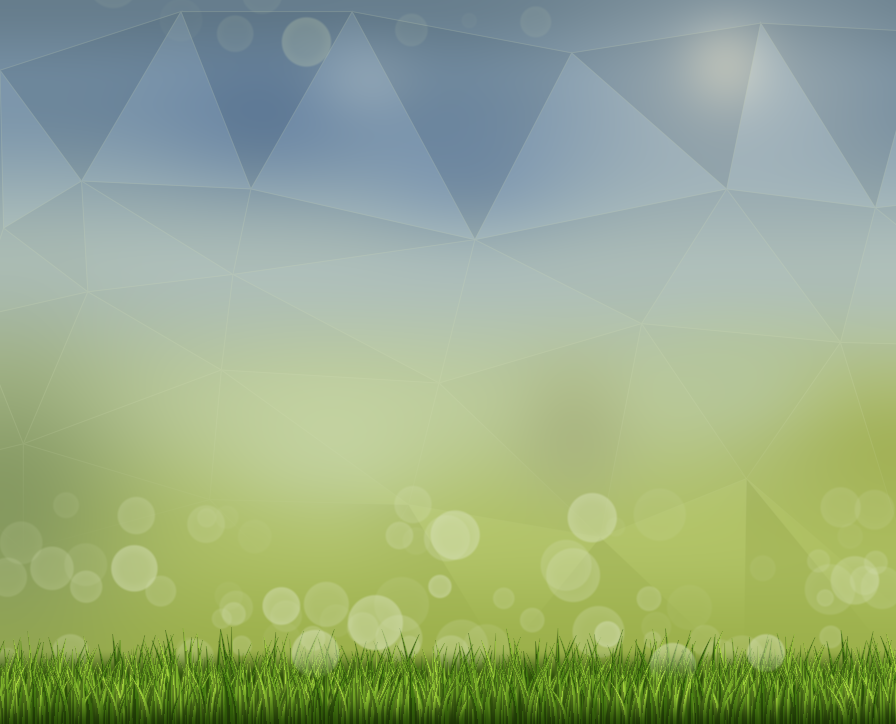
Reproduce this background procedurally as a Shadertoy shader.

```glsl
#define COLUMNS 7
#define FACET_TONE 0.03
#define SEAM_OPACITY 0.17
#define BOKEH_COUNT 70
#define BOKEH_OPACITY 0.24
#define DISC_OPACITY 0.5
#define GRASS_LAYERS 9
#define BLADE_SPACING 0.011
#define BLADE_WIDTH 0.0042
#define GRASS_HEIGHT 0.122

const vec3 PALE = vec3(.84, .88, .72);
float aspect, px;
vec2 uv, p;

float hash(float n) { return fract(sin(n * 127.1 + 3.7) * 4375.85); }

float cross2(vec2 a, vec2 b) { return a.x * b.y - a.y * b.x; }

float edge(vec2 a, vec2 b) { return cross2(p - a, normalize(b - a)); }

// Signed distance, negative inside
float triangle(vec2 a, vec2 b, vec2 c) {
  float side = sign(cross2(b - a, c - a));
  return max(max(side * edge(a, b), side * edge(b, c)), side * edge(c, a));
}

// One strip of triangles: mesh.x holds the tone, mesh.y the seams
void addStrip(inout vec2 mesh, vec2 upper[COLUMNS], vec2 lower[COLUMNS], float tone, int turned) {
  vec2 scale = vec2(aspect, 1);
  for (int i = 0; i < COLUMNS - 1; i++) {
    vec2 a = upper[i] * scale, b = upper[i + 1] * scale;
    vec2 c = lower[i] * scale, d = lower[i + 1] * scale;
    bool flip = i == turned;
    float rising = triangle(flip ? b : a, c, d);
    float falling = triangle(a, b, flip ? c : d);
    mesh.x += tone * (smoothstep(-px, px, falling) - smoothstep(-px, px, rising));
    float seam = min(abs(rising), abs(falling));
    mesh.y = max(mesh.y, 1. - smoothstep(0., 1.1 * px, seam));
  }
}

// Soft patch: area holds center and size
void glow(inout vec3 color, vec4 area, vec3 tint, float strength) {
  vec2 q = (uv - area.xy) / area.zw;
  color = mix(color, tint, strength * exp(-dot(q, q)));
}

float disc(vec2 center, float radius) {
  float d = length(p - center);
  float rim = .78 + .22 * smoothstep(.5, 1., d / radius);
  return rim * (1. - smoothstep(-1.5 * px, 1.5 * px, d - radius));
}

vec3 softSky() {
  float y = uv.y;
  vec3 color = mix(vec3(.61, .69, .29), vec3(.68, .75, .39), smoothstep(.08, .27, y));
  color = mix(color, vec3(.73, .79, .6), smoothstep(.25, .46, y));
  color = mix(color, vec3(.68, .745, .725), smoothstep(.43, .63, y));
  color = mix(color, vec3(.46, .56, .64), smoothstep(.62, .86, y));
  color = mix(color, vec3(.4, .49, .55), smoothstep(.88, 1., y));
  // Cool and dull patches
  glow(color, vec4(.3, .84, .13, .1), vec3(.36, .47, .6), .6);
  glow(color, vec4(.53, .77, .13, .1), vec3(.41, .52, .65), .6);
  glow(color, vec4(0, .31, .15, .22), vec3(.47, .55, .36), .75);
  glow(color, vec4(.64, .4, .07, .1), vec3(.64, .68, .48), .6);
  glow(color, vec4(1, .38, .17, .12), vec3(.61, .67, .27), .7);
  // Pale light
  glow(color, vec4(.37, .39, .13, .11), vec3(.77, .83, .64), .75);
  glow(color, vec4(.82, .48, .09, .08), vec3(.71, .78, .62), .6);
  glow(color, vec4(.41, .89, .06, .06), vec3(.6, .67, .71), .45);
  glow(color, vec4(.82, .87, .19, .16), vec3(.67, .72, .73), .75);
  glow(color, vec4(.81, .91, .05, .06), vec3(.81, .82, .77), .65);
  return color;
}

// Curved tapering blades, back layer to front
void drawGrass(inout vec3 color) {
  if (p.y > .16) return;
  color = mix(color, vec3(.17, .3, .03), 1. - smoothstep(.06, .105, p.y));
  for (int layer = 0; layer < GRASS_LAYERS; layer++) {
    float depth = float(layer) / float(GRASS_LAYERS - 1);
    float cell = floor(p.x / BLADE_SPACING + depth * 3.7);
    for (float k = -4.; k <= 4.; k++) {
      float id = cell + k, seed = id + float(layer) * 91.;
      float t = p.y / (GRASS_HEIGHT * mix(1., .65, depth) * (.7 + .4 * hash(seed)));
      float root = (id + hash(seed + 17.3) - depth * 3.7) * BLADE_SPACING;
      float lean = (hash(seed + 41.9) - .45) * .06;
      float width = BLADE_WIDTH * (1. - t * t) * (.5 + .6 * hash(seed + 5.1));
      float x = p.x - root - lean * t * t;
      vec3 tip = mix(vec3(.2, .38, .04), vec3(.54, .7, .2), hash(seed + 73.));
      vec3 tint = mix(vec3(.13, .25, .02), tip, smoothstep(-.1, .65, t)) * (1. + .2 * sign(x));
      color = mix(color, tint, (1. - smoothstep(-px, px, abs(x) - width)) * step(t, 1.));
    }
  }
}

void mainImage(out vec4 fragColor, in vec2 fragCoord) {
  uv = fragCoord / iResolution.xy;
  aspect = iResolution.x / iResolution.y;
  px = 1. / iResolution.y;
  p = uv * vec2(aspect, 1);
  vec2 mesh = vec2(0);
  vec3 color = softSky();

  // Faceted mesh, one row of corners per level
  vec2 high[] = vec2[](vec2(0, .903), vec2(.202, .984), vec2(.393, .984), vec2(.638, .927), vec2(.849, .968), vec2(1.03, .956), vec2(1.2, .95));
  vec2 upper[] = vec2[](vec2(.004, .685), vec2(.091, .75), vec2(.28, .739), vec2(.53, .669), vec2(.811, .739), vec2(.977, .713), vec2(1.17, .74));
  vec2 middle[] = vec2[](vec2(-.03, .561), vec2(.098, .597), vec2(.26, .621), vec2(.49, .471), vec2(.716, .553), vec2(.938, .527), vec2(1.17, .52));
  vec2 lower[] = vec2[](vec2(-.08, .355), vec2(.026, .387), vec2(.247, .489), vec2(.456, .303), vec2(.67, .258), vec2(.833, .339), vec2(1.04, .12));
  vec2 low[] = vec2[](vec2(-.12, 0), vec2(.026, .24), vec2(.234, .31), vec2(.378, .13), vec2(.56, .09), vec2(.83, .07), vec2(.99, .1));
  addStrip(mesh, high, upper, FACET_TONE, -1);
  addStrip(mesh, upper, middle, .2 * FACET_TONE, 2);
  addStrip(mesh, middle, lower, .1 * FACET_TONE, 2);
  addStrip(mesh, lower, low, -.7 * FACET_TONE * smoothstep(.35, .5, uv.x) * smoothstep(.08, .3, uv.y), 2);
  color = mix(color + mesh.x, PALE, mesh.y * SEAM_OPACITY * smoothstep(.2, .5, uv.y));

  // Scattered faint bokeh, a few along the top
  for (int i = 0; i < BOKEH_COUNT; i++) {
    float n = float(i), h = hash(n + 50.);
    bool above = i % 9 == 0;
    vec2 center = vec2(hash(n + 9.) * aspect * (above ? .65 : 1.), above ? .95 + .08 * h : .09 + .22 * pow(h, 1.4));
    float glint = disc(center, .01 + .028 * hash(n + 120.)) * (above ? .4 : 1.);
    color = mix(color, PALE, glint * BOKEH_OPACITY * (.3 + hash(n + 200.)));
  }
  drawGrass(color);

  // Bright discs: x, y, radius
  vec3 discs[] = vec3[](vec3(.419, .14, .038), vec3(.508, .261, .034), vec3(.661, .285, .034), vec3(.314, .163, .026), vec3(.491, .19, .016), vec3(.352, .097, .033), vec3(.15, .215, .032), vec3(.855, .098, .026), vec3(.678, .124, .018), vec3(.058, .215, .03), vec3(.342, .942, .034), vec3(.751, .08, .032));
  for (int i = 0; i < discs.length(); i++) {
    vec3 s = discs[i];
    float strength = DISC_OPACITY * (s.x < .1 || s.y > .8 ? .5 : 1.) * smoothstep(.055, .1, uv.y);
    color = mix(color, PALE, strength * disc(vec2(s.x * aspect, s.y), s.z));
  }
  fragColor = vec4(color, 1);
}
```
